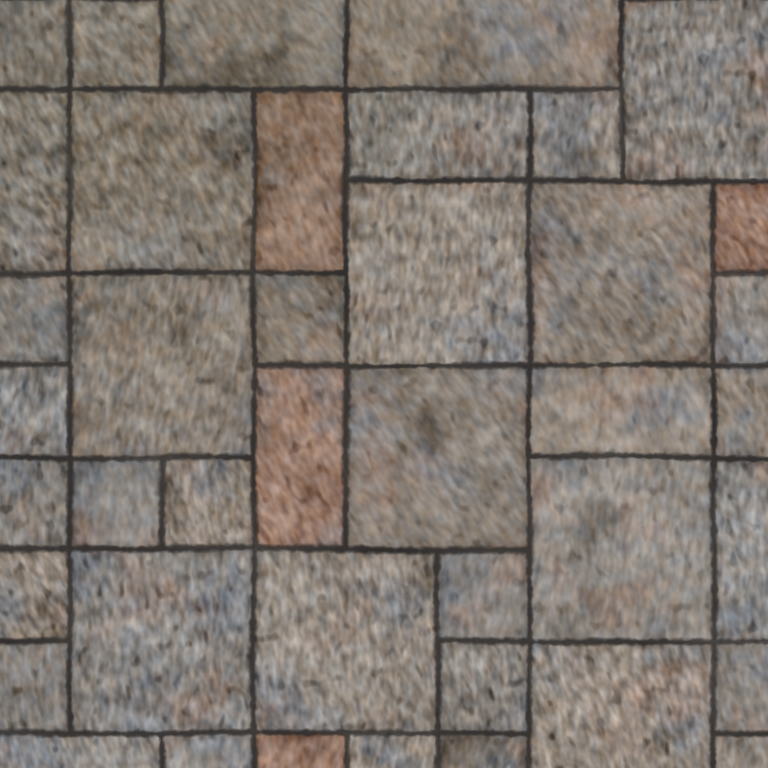
Reproduce this texture procedurally as a three.js fragment shader.

```glsl
// Weathered paving of mixed rectangular stones with thin dark joints.
// A 13-cell repeat of 3x2, 2x3 and 1x1 blocks is split at random into stones;
// layered gradient noise adds streaky grain, stains and worn edges.
varying vec2 vUv;

float hash(vec2 p) {
  return fract(sin(dot(p, vec2(127.1, 311.7))) * 43758.5);
}

vec2 gradient(vec2 cell) {
  float angle = 6.2832 * hash(cell);
  return vec2(cos(angle), sin(angle));
}

float noise(vec2 p) {
  vec2 i = floor(p), f = fract(p);
  vec2 u = f * f * f * (f * (f * 6.0 - 15.0) + 10.0);
  vec2 e = vec2(1.0, 0.0);
  float low = mix(dot(gradient(i), f), dot(gradient(i + e), f - e), u.x);
  float high = mix(dot(gradient(i + e.yx), f - e.yx),
                   dot(gradient(i + 1.0), f - 1.0), u.x);
  return mix(low, high, u.y);
}

float fbm(vec2 p) {
  float sum = 0.0, amp = 1.0;
  for (int i = 0; i < 4; i++) {
    sum += amp * noise(p);
    p = mat2(1.6, 1.2, -1.2, 1.6) * p + 3.7;
    amp *= 0.55;
  }
  return sum;
}

// Lower left corner (xy) and size (zw) of the stone that covers p
vec4 stoneAt(vec2 p) {
  vec2 cell = floor(p);
  float index = floor(mod(cell.x + 5.0 * cell.y + 0.5, 13.0));
  vec2 offset = floor(vec2(mod(index + 0.5, 5.0), (index + 0.5) / 5.0));
  bool tall = offset.x < 1.5;
  if (!tall) {
    if (offset.y > 1.5) return vec4(cell, 1.0, 1.0);
    offset.x -= 2.0;
  }
  vec2 corner = cell - offset;
  vec2 along = tall ? offset.yx : offset;
  vec2 start = vec2(0.0), size = vec2(3.0, 2.0);
  float chance = hash(corner);
  if (chance > 0.35) {
    float cut = chance > 0.68 ? 1.0 : 2.0;
    bool first = along.x < cut - 0.5;
    start.x = first ? 0.0 : cut;
    size.x = first ? cut : 3.0 - cut;
    if (size.x < 1.5 && hash(corner + 7.0) > 0.4) {
      start.y = along.y;
      size.y = 1.0;
    }
  }
  return tall ? vec4(corner + start.yx, size.yx) : vec4(corner + start, size);
}

void main() {
  vec2 p = vUv * 8.35 + vec2(20.24, 11.62);
  p += 0.035 * vec2(noise(p * 0.9), noise(p * 0.9 + 40.0));
  vec4 stone = stoneAt(p);
  vec2 id = stone.xy;

  // Depth inside the rounded, chipped stone outline
  vec2 box = abs(p - id - 0.5 * stone.zw) - 0.5 * stone.zw + 0.05;
  float inset = 0.05 - length(max(box, 0.0)) - min(max(box.x, box.y), 0.0);
  inset += 0.022 * noise(p * 8.0) + 0.012 * noise(p * 19.0);

  // Body colour of each stone, with a rare rust one
  float kind = hash(id + 3.0);
  vec3 color = mix(vec3(0.535, 0.525, 0.515), vec3(0.575, 0.53, 0.485), kind);
  if (kind > 0.91) color = vec3(0.59, 0.475, 0.415);
  color += 0.07 * (hash(id + 11.0) - 0.5);

  // Stains: blue grey, rosy tan, and a brown cast toward the upper left
  vec2 local = p + 17.0 * vec2(hash(id + 5.0), hash(id + 9.0));
  float blue = smoothstep(0.0, 0.6, fbm(local * 0.9) + 0.25 * (0.5 - vUv.x));
  float rosy = smoothstep(0.05, 0.65, fbm(local * 1.1 + 30.0));
  float brown = smoothstep(0.75, 0.1, distance(vUv, vec2(0.1, 1.0)));
  color = mix(color, vec3(0.48, 0.495, 0.525), 0.65 * blue);
  color = mix(color, vec3(0.60, 0.50, 0.45), 0.5 * rosy);
  color = mix(color, vec3(0.47, 0.43, 0.36), 0.5 * brown);

  // Mottling, dark patches and slanted streaks of grain
  float tilt = 0.25 + 0.9 * (hash(id + 21.0) - 0.5);
  vec2 g = mat2(cos(tilt), -sin(tilt), sin(tilt), cos(tilt)) * local;
  float rough = mix(0.7, 1.3, hash(id + 13.0));
  float grain = 0.13 * noise(g * vec2(15.0, 6.5))
              + 0.11 * noise(g * vec2(9.0, 5.0) + 8.0)
              + 0.06 * noise(g * vec2(22.0, 13.0));
  color += rough * grain + 0.085 * fbm(local * 1.7 + 60.0);
  color -= 0.11 * smoothstep(0.15, 0.7, fbm(local * vec2(1.3, 1.0) + 90.0));
  color -= 0.12 * rough * smoothstep(0.25, 0.55, noise(g * vec2(8.0, 5.5) + 50.0));
  color += vec3(0.035, 0.0, -0.035) * noise(g * vec2(10.0, 6.0) + 25.0);

  // Worn rim and soft dark joint of uneven width
  color -= 0.05 * smoothstep(0.14, 0.02, inset);
  float width = 0.036 + 0.02 * noise(p * 1.6 + 70.0);
  float joint = smoothstep(width * 1.5, width * 0.2, inset);
  float strength = 0.87 + 0.3 * noise(p * 0.8 + 12.0);
  color = mix(color, vec3(0.19, 0.18, 0.175), joint * min(strength, 1.0));

  gl_FragColor = vec4(color, 1.0);
}
```
